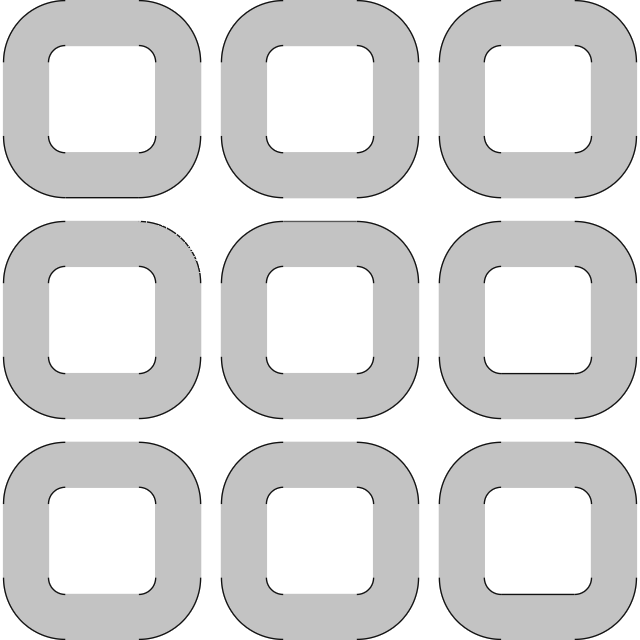
A WebGL 1 fragment shader for this pattern:

```glsl
precision highp float;
// Three by three grid of grey rounded square rings with thin, partly drawn black outlines.

uniform vec2 u_resolution;

const vec2 PITCH = vec2(0.3405, 0.3451);  // spacing of the rings
const float CORE = 0.0575;                // half side of the square the corners turn about
const float OUTER_RADIUS = 0.0975;
const float INNER_RADIUS = 0.0252;
const float STROKE = 0.0021;              // outline width
const float FAINT = 0.6;                  // strength of the weaker straight stroke
const float NICKS = 90.0;                 // wear segments per radian
const float NICK_CHANCE = 0.22;
const vec3 PAPER = vec3(1.0);
const vec3 GREY = vec3(0.765);
const vec3 INK = vec3(0.07);

float hash(vec2 p) {
  vec3 q = fract(vec3(p.xyx) * 0.1031);
  q += dot(q, q.yzx + 33.33);
  return fract((q.x + q.y) * q.z);
}

// Antialiased coverage of values above zero.
float cover(float d, float pixel) {
  return clamp(d / pixel + 0.5, 0.0, 1.0);
}

// Coverage of the interval from low to high.
float band(float d, float low, float high, float pixel) {
  return clamp(cover(d - low, pixel) - cover(d - high, pixel), 0.0, 1.0);
}

// One when the cell has the given column and row.
float isCell(vec2 cell, vec2 wanted) {
  vec2 gap = abs(cell - wanted);
  return 1.0 - step(0.5, max(gap.x, gap.y));
}

void main() {
  float pixel = 1.0 / min(u_resolution.x, u_resolution.y);
  vec2 uv = gl_FragCoord.xy / u_resolution - 0.5;

  // Cells run from -1 to 1, counted from the centre.
  vec2 cell = floor(uv / PITCH + 0.5);
  vec2 p = uv - cell * PITCH;

  // Both edges of the ring are offsets of one square.
  vec2 q = abs(p) - CORE;
  float d = length(max(q, 0.0)) + min(max(q.x, q.y), 0.0);
  float ring = band(d, INNER_RADIUS, OUTER_RADIUS, pixel);
  float outerLine = band(d, OUTER_RADIUS - STROKE, OUTER_RADIUS, pixel);
  float innerLine = band(d, INNER_RADIUS, INNER_RADIUS + STROKE, pixel);

  // Corner arcs, with small breaks in one of them.
  float corner = cover(min(q.x, q.y), pixel);
  float segment = floor(atan(q.y, q.x) * NICKS);
  float nick = step(hash(vec2(segment, 7.0)), NICK_CHANCE);
  nick *= isCell(cell, vec2(-1.0, 0.0)) * step(0.0, p.x) * step(0.0, p.y);
  float ink = max(outerLine * (1.0 - nick), innerLine) * corner;

  // A few cells also carry a straight stroke.
  float below = cover(-q.x, pixel) * step(p.y, 0.0);
  float above = cover(-q.x, pixel) * step(0.0, p.y);
  float outerSide = isCell(cell, vec2(-1.0, 1.0)) * below
                  + isCell(cell, vec2(0.0)) * above * FAINT;
  float innerSide = step(0.5, cell.x) * step(cell.y, 0.5) * below;
  ink = max(ink, max(outerLine * outerSide, innerLine * innerSide));

  vec3 color = mix(PAPER, GREY, ring);
  gl_FragColor = vec4(mix(color, INK, ink), 1.0);
}
```
